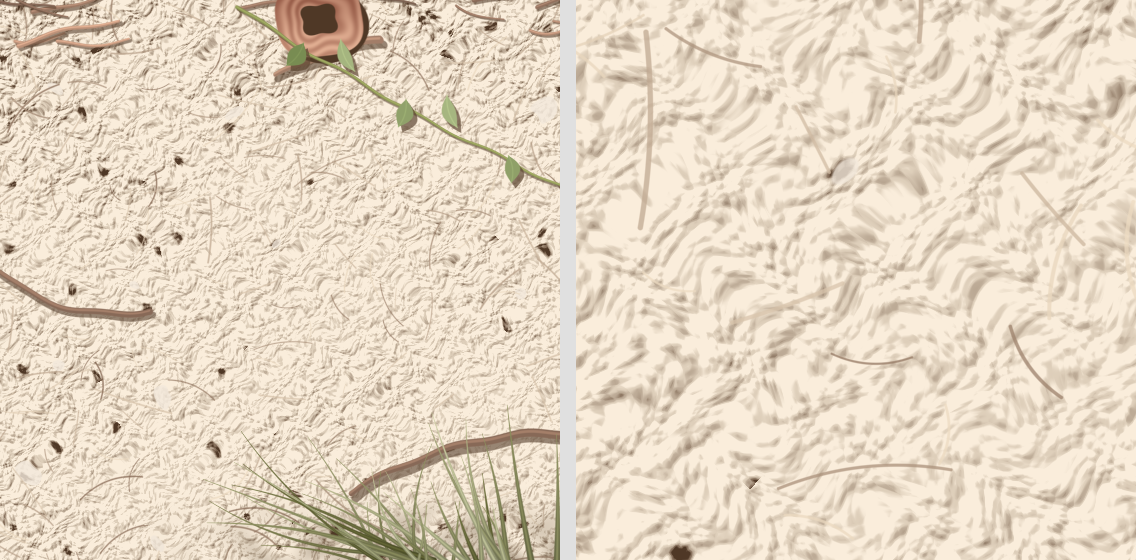
Left, the full canvas; right, a detail of the centre.
Give the GLSL for this texture, as a WebGL 2 fragment shader.

```glsl
#version 300 es
precision highp float;
uniform vec2 u_resolution;
out vec4 fragColor;

const vec2 TO_LIGHT = vec2(-0.6, 0.8);

vec2 hash2(vec2 p) {
  vec3 q = fract(p.xyx * vec3(0.1031, 0.1030, 0.0973));
  q += dot(q, q.yzx + 33.33);
  return fract((q.xx + q.yz) * q.zy);
}

// Nearest cell: distance, then two random values of that cell
vec3 cells(vec2 p) {
  vec3 best = vec3(9.0);
  for (int y = -1; y <= 1; y++)
    for (int x = -1; x <= 1; x++) {
      vec2 id = floor(p) + vec2(x, y);
      float d = length(id + hash2(id) - p);
      if (d < best.x) best = vec3(d, hash2(id + 57.0));
    }
  return best;
}

// Shadow (positive) or light (negative) on rounded grains
float relief(vec2 p, float freq) {
  return cells(p * freq).x - cells(p * freq + TO_LIGHT * 0.35).x;
}

vec2 warp(vec2 p) {
  return p + 0.006 * vec2(sin(p.y * 70.0 + 2.0 * sin(p.x * 43.0)),
                          sin(p.x * 83.0 + 2.0 * sin(p.y * 51.0)));
}

float patches(vec2 p) {
  return 0.5 + 0.25 * sin(p.x * 11.0 + 2.0 * sin(p.y * 9.0)) + 0.25 * sin(p.y * 17.0 + 3.0 * sin(p.x * 7.0));
}

vec3 earthTone(float s) {
  vec3 c = mix(vec3(0.98, 0.93, 0.86), vec3(0.87, 0.81, 0.73), smoothstep(0.0, 0.25, s));
  c = mix(c, vec3(0.74, 0.67, 0.59), smoothstep(0.25, 0.5, s));
  c = mix(c, vec3(0.53, 0.44, 0.36), smoothstep(0.5, 0.75, s));
  return mix(c, vec3(0.31, 0.22, 0.15), smoothstep(0.75, 1.0, s));
}

// Bent line from a to b: distance and position along it
vec2 strand(vec2 p, vec2 a, vec2 b, float bend) {
  vec2 d = b - a;
  float t = clamp(dot(p - a, d) / dot(d, d), 0.0, 1.0);
  return vec2(length(p - a - d * t - vec2(-d.y, d.x) * bend * 4.0 * t * (1.0 - t)), t);
}

float cover(float d) {
  float soft = 0.9 / u_resolution.y;
  return 1.0 - smoothstep(-soft, soft, d);
}

vec3 soil(vec2 p, float rough) {
  vec2 q = warp(p);
  float s = 0.4 * relief(q, 17.0) * rough + 0.5 * relief(q, 40.0) + 0.8 * relief(q, 78.0) + 0.65 * relief(q, 145.0);
  s = 0.07 + s * (0.72 + 0.5 * rough) + 0.09 * rough * rough;
  vec3 pit = cells(q * 34.0);
  s += 0.8 * step(1.0 - 0.1 * rough, pit.y) * (1.0 - smoothstep(0.15, 0.4, pit.x));
  vec3 col = earthTone(s);
  vec3 stone = cells(q * 14.0);
  float radius = 0.12 + 0.22 * stone.z;
  float pale = step(0.95, stone.y) * (1.0 - smoothstep(radius - 0.04, radius, stone.x));
  return mix(col, vec3(0.95, 0.91, 0.86), 0.8 * pale);
}

vec3 straws(vec3 col, vec2 p, float freq, float seed, float share) {
  vec2 g = p * freq + seed;
  for (int y = -1; y <= 1; y++)
    for (int x = -1; x <= 1; x++) {
      vec2 id = floor(g) + vec2(x, y), h = hash2(id + seed), k = hash2(id + seed + 31.0);
      float turn = 6.283 * h.x;
      vec2 mid = id + hash2(id + 9.0), arm = vec2(cos(turn), 0.8 * sin(turn)) * mix(0.2, 0.7, h.y);
      float d = strand(g, mid - arm, mid + arm, 0.25 * (k.y - 0.5)).x / freq;
      vec3 tint = mix(vec3(0.93, 0.86, 0.76), vec3(0.50, 0.38, 0.30), k.y * k.y);
      col = mix(col, tint, 0.75 * step(k.x, share) * cover(d - mix(0.0006, 0.0016, h.y)));
    }
  return col;
}

vec3 twig(vec3 col, vec2 p, vec2 a, vec2 b, float bend, float width, vec3 tint) {
  vec2 q = p + 0.003 * sin(p.yx * 47.0 + a * 20.0);
  float shade = strand(q + TO_LIGHT * width * 1.4, a, b, bend).x;
  vec2 body = strand(q, a, b, bend);
  float lit = strand(q - TO_LIGHT * width * 0.5, a, b, bend).x;
  col = mix(col, vec3(0.34, 0.25, 0.18), 0.6 * cover(shade - width));
  col = mix(col, tint, cover(body.x - width * (1.0 - 0.4 * body.y)));
  return mix(col, tint * 1.3, 0.7 * cover(max(lit - width * 0.45, body.x - width * 0.6)));
}

vec3 leaf(vec3 col, vec2 p, vec2 root, vec2 tip, float width, vec3 tint) {
  vec2 s = strand(p, root, tip, 0.1), under = strand(p + TO_LIGHT * 0.012, root, tip, 0.1);
  col = mix(col, vec3(0.36, 0.27, 0.19), 0.7 * cover(under.x - width * sin(3.14 * under.y)));
  col = mix(col, tint, cover(s.x - width * sin(3.14 * s.y)));
  return mix(col, tint * 1.15, 0.6 * cover(s.x - 0.001));
}

vec3 curledHusk(vec3 col, vec2 p, vec2 centre, float radius) {
  vec2 v = (p - centre) * vec2(0.85, 1.0);
  float r = length(v) + 0.004 * sin(4.0 * atan(v.y, v.x) + 1.0);
  float fold = 0.5 + 0.5 * sin(r * 330.0 + 2.0 * sin(v.x * 90.0));
  vec3 tint = mix(vec3(0.60, 0.37, 0.29), vec3(0.88, 0.68, 0.57), 0.5 * fold + 0.5 * smoothstep(0.04, -0.05, v.y));
  col = mix(col, vec3(0.31, 0.22, 0.15), cover(length(v + TO_LIGHT * 0.013) - radius));
  return mix(col, tint, cover(abs(r - radius * 0.72) - radius * 0.3));
}

void main() {
  vec2 p = gl_FragCoord.xy / u_resolution;
  float thicket = smoothstep(0.14, 0.0, p.y) * smoothstep(0.2, 0.75, p.x);
  float rough = 0.55 * patches(p) + 0.55 * smoothstep(0.6, 1.0, p.y) + 0.2 * smoothstep(0.4, 0.0, p.x) + 0.5 * thicket;
  vec3 col = soil(p, rough);

  // Dry litter
  for (int i = 0; i < 4; i++)
    col = straws(col, p, 7.0 + 2.5 * float(i), 17.0 * float(i) + 3.0, 0.15 + 0.35 * rough);

  // Fallen twigs, dense along the upper rim
  vec3 bark = vec3(0.53, 0.41, 0.34);
  for (int i = 0; i < 15; i++) {
    vec2 h = hash2(vec2(i, 5)), k = hash2(vec2(i, 23));
    vec2 a = vec2(1.15 * h.x - 0.1, 1.01 - 0.09 * h.y * h.y);
    col = twig(col, p, a, a + vec2(0.08 + 0.16 * k.x, 0.1 * (k.y - 0.5)), 0.2 * (k.x - 0.5), 0.0015 + 0.003 * k.y, bark * (0.8 + 0.6 * h.y));
  }
  col = twig(col, p, vec2(0.27, 0.445), vec2(-0.02, 0.53), 0.12, 0.006, bark);
  col = twig(col, p, vec2(1.02, 0.225), vec2(0.63, 0.12), -0.08, 0.008, bark);
  col = twig(col, p, vec2(0.68, 0.93), vec2(0.49, 0.865), -0.04, 0.007, bark * 1.2);
  col = curledHusk(col, p, vec2(0.57, 0.965), 0.068);

  // Creeping stem with leaves
  vec2 stemStart = vec2(0.42, 0.99), stemEnd = vec2(1.03, 0.655);
  col = twig(col, p, stemStart, stemEnd, -0.02, 0.003, vec3(0.53, 0.56, 0.32));
  for (int i = 0; i < 5; i++) {
    vec2 h = hash2(vec2(i, 71));
    vec2 root = mix(stemStart, stemEnd, 0.2 + 0.15 * float(i));
    vec2 reach = vec2(0.07 * (h.x - 0.5), 0.035 + 0.025 * h.y) * (mod(float(i), 2.0) * 2.0 - 1.0);
    col = leaf(col, p, root, root + reach, 0.011 + 0.006 * h.x, mix(vec3(0.42, 0.50, 0.27), vec3(0.68, 0.74, 0.53), h.y));
  }

  // Grass tuft fanning from the lower edge
  col = mix(col, vec3(0.31, 0.24, 0.15), 0.45 * thicket * patches(p * 4.0));
  for (int i = 0; i < 36; i++) {
    vec2 h = hash2(vec2(i, 101)), k = hash2(vec2(i, 137));
    float angle = mix(1.35, 2.95, h.x);
    vec2 base = vec2(0.67 + 0.36 * k.x * (1.0 - 0.65 * h.x), -0.03 + 0.05 * h.x * k.y);
    vec2 tip = base + mix(0.12, 0.45, h.y * (0.5 + 0.5 * h.x)) * vec2(cos(angle), sin(angle));
    vec2 blade = strand(p, base, tip, 0.16 * (k.y - 0.4));
    vec3 tint = mix(vec3(0.38, 0.39, 0.20), vec3(0.74, 0.75, 0.59), fract(k.y * 7.0));
    float width = mix(0.003, 0.0065, k.x) * (1.0 - blade.y);
    col = mix(col, tint * (0.75 + 0.3 * blade.y), cover(blade.x - width));
    col = mix(col, tint * 1.15, 0.6 * cover(blade.x - width * 0.35));
  }
  fragColor = vec4(clamp(col, 0.0, 1.0), 1.0);
}
```
